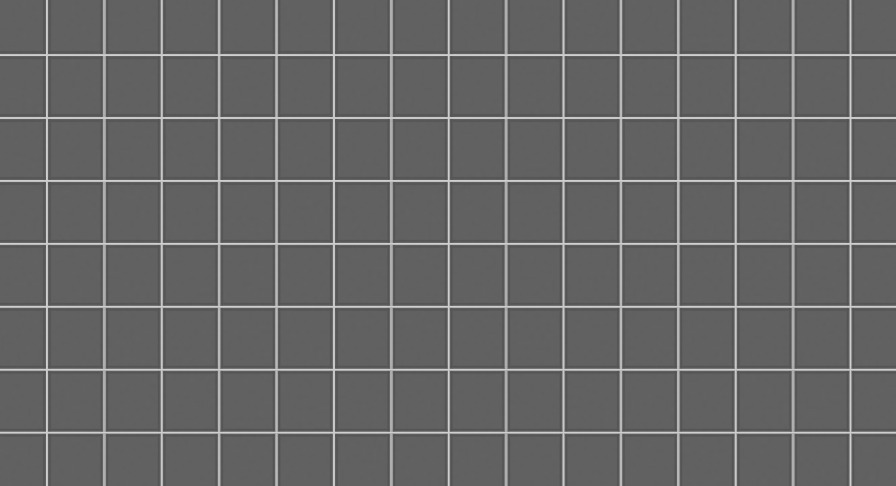
A Shadertoy shader for this pattern:

```glsl
// Flat grey panel ruled by a thin pale grid, with faint dark edges along the lines.

// Lengths are fractions of the canvas height; x is measured from the centre.
const vec2  PITCH        = vec2(0.1181, 0.1295);
const vec2  OFFSET       = vec2(0.0015, 0.1097);
const float LINE_WIDTH   = 0.0039;
const float SOFT_WIDTH   = 0.0060;  // width of the softest upright lines
const float SOFT_DIM     = 0.30;    // strength lost by the softest upright lines
const float SOFT_CYCLE   = 3.0 / 7.0;
const float EDGE_REACH   = 0.0062;  // distance of the dark edge from a line centre
const float EDGE_SPREAD  = 0.0020;
const float EDGE_DEPTH   = 0.05;
const float GRAIN_SCALE  = 90.0;
const float GRAIN_AMOUNT = 0.006;
const vec3  PANEL_COLOR  = vec3(0.38);
const vec3  LINE_COLOR   = vec3(0.81);
const float TAU          = 6.2831853;

vec2 hashGradient(vec2 cell) {
    float h = fract(sin(dot(cell, vec2(127.1, 311.7))) * 43758.5);
    return vec2(cos(TAU * h), sin(TAU * h));
}

float gradientNoise(vec2 p) {
    vec2 i = floor(p), f = fract(p);
    vec2 u = f * f * f * (f * (f * 6.0 - 15.0) + 10.0);
    vec2 e = vec2(0.0, 1.0);
    float low  = mix(dot(hashGradient(i), f),
                     dot(hashGradient(i + e.yx), f - e.yx), u.x);
    float high = mix(dot(hashGradient(i + e.xy), f - e.xy),
                     dot(hashGradient(i + e.yy), f - e.yy), u.x);
    return mix(low, high, u.y);
}

// Share of a pixel-wide box covered by a band of the given width.
float bandCoverage(float dist, float width, float pixel) {
    float left  = max(dist - 0.5 * pixel, -0.5 * width);
    float right = min(dist + 0.5 * pixel, 0.5 * width);
    return clamp((right - left) / pixel, 0.0, 1.0);
}

float edgeShade(float dist) {
    float t = (dist - EDGE_REACH) / EDGE_SPREAD;
    return exp(-t * t);
}

void mainImage(out vec4 fragColor, in vec2 fragCoord) {
    float pixel = 1.0 / iResolution.y;
    vec2 p = (fragCoord - vec2(0.5 * iResolution.x, 0.0)) * pixel;

    // Nearest upright and level line
    vec2 grid = (p - OFFSET) / PITCH;
    vec2 index = floor(grid + 0.5);
    vec2 dist = abs(grid - index) * PITCH;

    // Upright lines alternate between crisp and soft in a slow beat
    float softness = 0.5 - 0.5 * cos(TAU * SOFT_CYCLE * index.x);
    float upright = bandCoverage(dist.x, mix(LINE_WIDTH, SOFT_WIDTH, softness), pixel)
                  * (1.0 - SOFT_DIM * softness);
    float level = bandCoverage(dist.y, LINE_WIDTH, pixel);

    // Panel, dark edges, then lines
    vec3 color = PANEL_COLOR + GRAIN_AMOUNT * gradientNoise(p * GRAIN_SCALE);
    color -= EDGE_DEPTH * max(edgeShade(dist.x), edgeShade(dist.y));
    color = mix(color, LINE_COLOR, max(upright, level));

    fragColor = vec4(color, 1.0);
}
```
